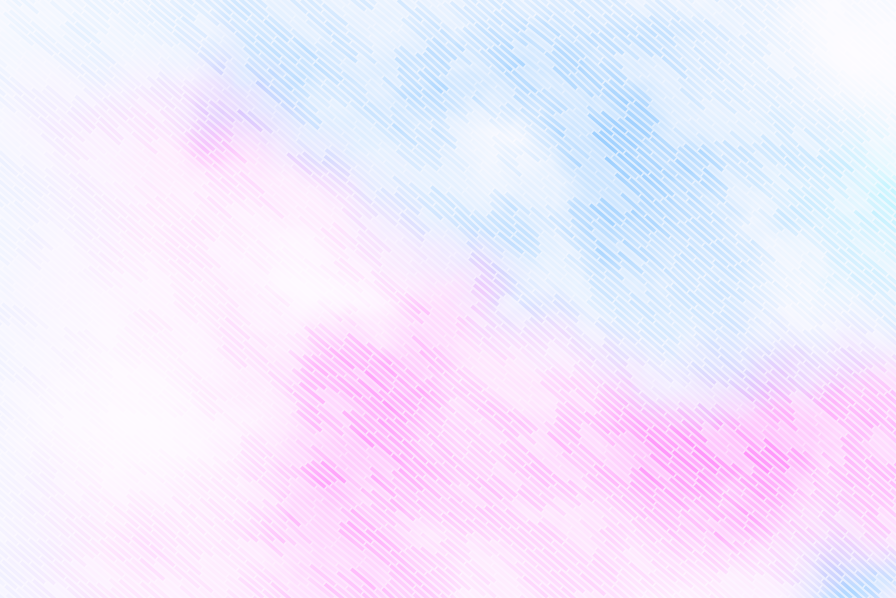
Give the GLSL for this background, as a Shadertoy shader.

```glsl
// Pastel blue and pink watercolour clouds hatched with fine diagonal strokes.

const vec3 PAPER = vec3(0.995, 0.988, 1.0);
const vec3 BLUE  = vec3(0.65, 0.83, 1.0);
const vec3 PINK  = vec3(1.0, 0.63, 0.985);
const vec3 CYAN  = vec3(0.70, 0.97, 1.0);
const vec2 STROKE_DIR = vec2(0.755, -0.656);
const float ROW_HEIGHT = 0.0095;
const float STROKE_LENGTH = 0.055;

float hash(vec2 p) {
    vec3 q = fract(vec3(p.xyx) * 0.1031);
    q += dot(q, q.yzx + 33.33);
    return fract((q.x + q.y) * q.z);
}

float valueNoise(vec2 p) {
    vec2 cell = floor(p), f = fract(p);
    f = f * f * (3.0 - 2.0 * f);
    float low = mix(hash(cell), hash(cell + vec2(1, 0)), f.x);
    float high = mix(hash(cell + vec2(0, 1)), hash(cell + vec2(1, 1)), f.x);
    return mix(low, high, f.y);
}

float fbm(vec2 p) {
    float sum = 0.0, amplitude = 0.5;
    for (int i = 0; i < 5; i++) {
        sum += amplitude * valueNoise(p);
        p = mat2(1.6, 1.2, -1.2, 1.6) * p + 7.3;
        amplitude *= 0.5;
    }
    return sum;
}

// Soft elliptical spot, 1 at its centre.
float blob(vec2 p, vec2 centre, vec2 radius) {
    vec2 d = (p - centre) / radius;
    return exp(-dot(d, d));
}

// Amount of pigment: soft pools of paint with pale clouds lifted out.
float pigment(vec2 p, float grain) {
    float pools = 0.17
        + 0.62 * blob(p, vec2(1.08, 0.75), vec2(0.36, 0.32))
        + 0.42 * blob(p, vec2(0.60, 0.87), vec2(0.30, 0.20))
        + 0.62 * blob(p, vec2(0.60, 0.36), vec2(0.17, 0.19))
        + 0.68 * blob(p, vec2(1.22, 0.24), vec2(0.42, 0.15))
        + 0.42 * blob(p, vec2(0.58, 0.06), vec2(0.32, 0.15))
        + 0.30 * blob(p, vec2(0.42, 0.79), vec2(0.09, 0.10))
        + 0.40 * blob(p, vec2(1.50, 0.64), vec2(0.14, 0.16))
        + 0.50 * blob(p, vec2(1.46, 0.01), vec2(0.11, 0.06));
    float lifted = (1.0 - 0.90 * blob(p, vec2(0.54, 0.55), vec2(0.13, 0.07)))
        * (1.0 - 0.80 * blob(p, vec2(0.84, 0.73), vec2(0.09, 0.06)))
        * (1.0 - 0.95 * blob(p, vec2(1.46, 0.94), vec2(0.19, 0.15)))
        * (1.0 - 0.55 * blob(p, vec2(1.31, 0.48), vec2(0.11, 0.06)))
        * (1.0 - 0.80 * blob(p, vec2(0.24, 0.22), vec2(0.19, 0.16)));
    return clamp(pools * lifted * (0.45 + 1.15 * grain), 0.0, 1.0);
}

// Hue of the wash: blue above, pink below, lavender where they meet.
vec3 washColour(vec2 p) {
    float border = mix(0.84, 0.40, smoothstep(0.3, 1.1, p.x));
    float pinkness = smoothstep(-0.10, 0.10, border - p.y);
    pinkness *= smoothstep(-0.08, 0.26, p.x);
    pinkness *= 1.0 - blob(p, vec2(1.47, 0.0), vec2(0.14, 0.08));
    vec3 wash = mix(BLUE, PINK, pinkness);
    return mix(wash, CYAN, 0.9 * blob(p, vec2(1.52, 0.68), vec2(0.17, 0.19)));
}

// Ink coverage of broken parallel strokes, with paler patches.
float hatching(vec2 p, float pixel) {
    vec2 q = vec2(dot(p, STROKE_DIR), dot(p, vec2(-STROKE_DIR.y, STROKE_DIR.x)));
    q.y += 0.004 * valueNoise(q * vec2(9.0, 14.0) + 50.0);
    float row = floor(q.y / ROW_HEIGHT);
    float shift = hash(vec2(row + 400.0, 3.0));
    float along = q.x / STROKE_LENGTH + shift;
    float segment = floor(along);
    float tone = hash(vec2(row + 200.0, segment + 90.0));

    float across = abs(fract(q.y / ROW_HEIGHT) - 0.5);
    float soft = 0.6 * pixel / ROW_HEIGHT;
    float bar = 1.0 - smoothstep(0.31 - soft, 0.31 + soft, across);
    float toEnd = 0.5 - abs(fract(along) - 0.5);
    bar *= smoothstep(0.0, 1.5 * pixel / STROKE_LENGTH, toEnd);

    vec2 cellPos = vec2((segment - shift) * 0.9, row * 0.28) + 60.0;
    float patchiness = smoothstep(0.52, 0.70, valueNoise(cellPos));
    float ink = mix(0.78 + 0.34 * tone, 0.50, 0.85 * patchiness);
    return mix(0.36, ink, bar);
}

void mainImage(out vec4 fragColor, in vec2 fragCoord) {
    float pixel = 1.0 / iResolution.y;
    vec2 p = fragCoord * pixel;

    // Ragged watercolour edges
    vec2 warp = vec2(fbm(p * 5.0 + 11.0), fbm(p * 5.0 + 37.0)) - 0.48;
    vec2 w = p + 0.20 * warp;
    float grain = fbm(p * 6.5 + 2.0 * warp + 23.0);

    float coverage = pigment(w, grain) * hatching(p, pixel);
    fragColor = vec4(mix(PAPER, washColour(w), coverage), 1.0);
}
```
